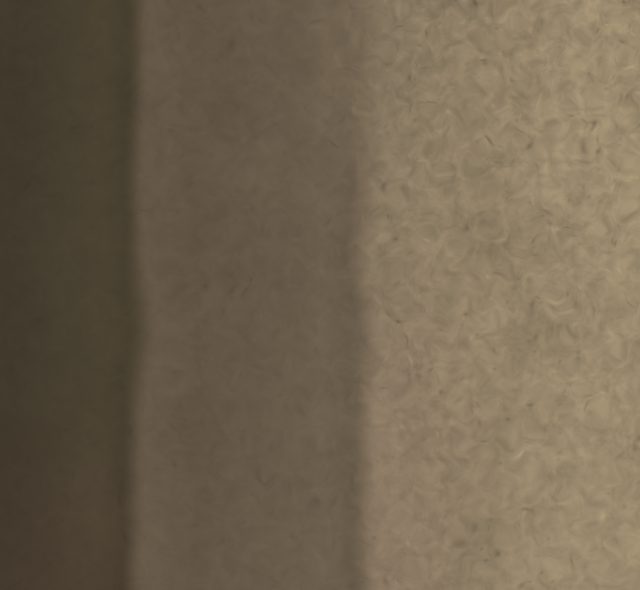
This texture is drawn by a Shadertoy shader. Its source:

```glsl
// Rough paper under soft window light: three vertical bands of shade with
// gently wavering blurred edges, drawn as smoothstep blends of gradients.
// Warped value noise makes grain and wisps; hashed cells scatter soft flecks.

const vec3 SHADE_OUTER = vec3(0.257, 0.227, 0.174);
const vec3 SHADE_INNER = vec3(0.296, 0.261, 0.198);
const vec3 MID_LEFT    = vec3(0.385, 0.335, 0.272);
const vec3 MID_RIGHT   = vec3(0.430, 0.375, 0.304);
const vec3 LIT_LEFT    = vec3(0.530, 0.470, 0.380);
const vec3 LIT_RIGHT   = vec3(0.606, 0.540, 0.428);
const vec3 WARM_TINT   = vec3(0.010, -0.002, 0.004);

const float EDGE_DARK = 0.214;     // shade to middle band
const float EDGE_LIT = 0.574;      // middle to lit band
const float EDGE_FAINT = 0.488;    // slight step inside the middle band
const float GRAIN_SCALE = 62.0;
const float GRAIN_GAIN = 0.27;
const float WISP_GAIN = 0.085;
const float MOTTLE_GAIN = 0.11;
const float FLECK_CELLS = 27.0;
const float FLECK_GAIN = 0.20;

float hash(vec2 p) {
    vec3 q = fract(vec3(p.xyx) * 0.1031);
    q += dot(q, q.yzx + 33.33);
    return fract((q.x + q.y) * q.z);
}

float noise(vec2 p) {
    vec2 cell = floor(p), f = fract(p);
    f = f * f * (3.0 - 2.0 * f);
    float low = mix(hash(cell), hash(cell + vec2(1, 0)), f.x);
    float high = mix(hash(cell + vec2(0, 1)), hash(cell + vec2(1, 1)), f.x);
    return mix(low, high, f.y);
}

// Signed layered noise; each layer is turned to hide the lattice
float fbm(vec2 p) {
    float sum = 0.0, gain = 0.5;
    p = mat2(0.8, 0.6, -0.6, 0.8) * p + 40.0;
    for (int i = 0; i < 3; i++) {
        sum += gain * (noise(p) - 0.5);
        p = mat2(1.6, 1.2, -1.2, 1.6) * p + 17.3;
        gain *= 0.55;
    }
    return sum;
}

// Narrow bump centred on c
float bump(float x, float c, float width) {
    float d = (x - c) / width;
    return exp(-d * d);
}

// Soft oval flecks: negative where dark, positive where pale
float flecks(vec2 p, float cells, float seed) {
    vec2 q = p * cells;
    vec2 home = floor(q);
    float sum = 0.0;
    for (int y = -1; y <= 1; y++)
    for (int x = -1; x <= 1; x++) {
        vec2 cell = home + vec2(x, y);
        vec2 id = cell + seed;
        vec2 d = q - cell - vec2(hash(id), hash(id + 41.0));
        float angle = 6.2832 * hash(id + 83.0);
        vec2 axis = vec2(cos(angle), sin(angle));
        vec2 size = vec2(mix(0.14, 0.34, hash(id + 127.0)), mix(0.08, 0.15, hash(id + 173.0)));
        vec2 r = vec2(dot(d, axis), axis.x * d.y - axis.y * d.x) / size;
        float strength = pow(hash(id + 307.0), 4.0);
        sum += strength * (hash(id + 211.0) < 0.65 ? -1.0 : 0.6) * exp(-dot(r, r));
    }
    return sum;
}

// Smooth bands of light and shade
vec3 bands(vec2 uv) {
    float wobble = 0.006 * (noise(vec2(3.0, uv.y * 7.0)) - 0.5);
    float darkEdge = EDGE_DARK - 0.008 * (1.0 - uv.y) + wobble
                   + 0.017 * bump(uv.y, 0.44, 0.07);
    float litEdge = EDGE_LIT - wobble - 0.010 * bump(uv.y, 0.57, 0.07);
    float upper = smoothstep(0.55, 0.9, uv.y);
    float softDark = 0.018 + 0.014 * bump(uv.y, 0.44, 0.09);
    float softLit = mix(0.024, 0.055, upper);

    vec3 shade = mix(SHADE_OUTER, SHADE_INNER, smoothstep(0.0, 0.17, uv.x));
    shade *= 1.0 - 0.06 * bump(uv.x, darkEdge - 0.015, 0.025);
    shade += WARM_TINT * (1.0 - smoothstep(0.0, 0.4, uv.y));

    vec3 middle = mix(MID_LEFT, MID_RIGHT, smoothstep(0.27, 0.56, uv.x));
    middle *= 1.0 + 0.04 * bump(uv.x, 0.24, 0.04);
    float stepFaint = smoothstep(-0.016, 0.016, uv.x - EDGE_FAINT);
    middle *= 1.0 + mix(0.015, 0.055, uv.y) * (stepFaint - 0.5);
    middle *= 1.0 - mix(0.06, 0.03, upper) * bump(uv.x, litEdge - 0.025, 0.03);

    vec3 lit = mix(LIT_LEFT, LIT_RIGHT, smoothstep(0.57, 0.97, uv.x));
    lit += WARM_TINT * bump(uv.x, 0.63, 0.08) * (1.0 - smoothstep(0.2, 0.65, uv.y));

    vec3 col = mix(shade, middle, smoothstep(-softDark, softDark, uv.x - darkEdge));
    return mix(col, lit, smoothstep(-softLit, softLit, uv.x - litEdge));
}

void mainImage(out vec4 fragColor, in vec2 fragCoord) {
    vec2 uv = fragCoord / iResolution.xy;
    vec2 p = fragCoord / iResolution.y;

    // Texture is crisp in the lit upper right and fades into the shade
    float relief = mix(0.30, 0.42, smoothstep(0.15, 0.3, uv.x));
    relief = mix(relief, mix(0.75, 1.08, uv.y), smoothstep(0.50, 0.66, uv.x));

    vec2 warp = vec2(noise(p * 38.0), noise(p * 38.0 + 71.0)) - 0.5;
    vec2 curled = p + 0.02 * warp;
    float grain = fbm(curled * GRAIN_SCALE);
    float ridge = 1.0 - abs(2.0 * noise(curled * 47.0 + 23.0) - 1.0);
    float wisps = smoothstep(0.72, 1.0, ridge) * (noise(p * 21.0 + 5.0) - 0.55);
    float fleck = flecks(curled, FLECK_CELLS, 5.0) + 0.7 * flecks(curled, FLECK_CELLS * 1.8, 61.0);
    float texture1 = GRAIN_GAIN * grain + WISP_GAIN * wisps + FLECK_GAIN * fleck;
    float mottle = fbm(p * 10.0) * mix(0.6, 1.0, relief);

    vec3 col = bands(uv) * (1.0 + MOTTLE_GAIN * mottle + relief * texture1);
    fragColor = vec4(clamp(col, 0.0, 1.0), 1.0);
}
```
